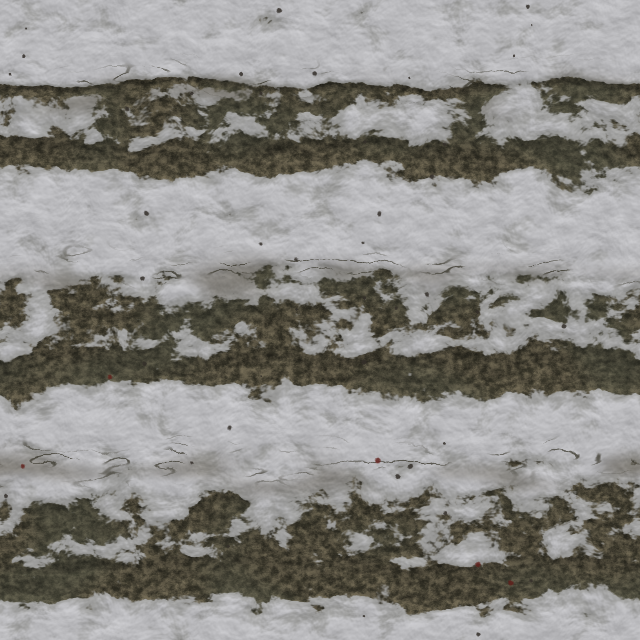
Reproduce this texture procedurally as a three.js fragment shader.

```glsl
// Trodden snow in three level bands, with bare soil showing through in ragged strips.
varying vec2 vUv;

const float ROWS = 3.0;                       // bands down the tile
const vec2 PATCH_CELLS = vec2(13.0, 19.0);    // coarsest snow blotches
const vec2 GRAIN_CELLS = vec2(72.0, 80.0);    // soil clods
const vec2 CRACK_CELLS = vec2(15.0, 54.0);    // flat cracks in the snow crust
const float SPECK_CELLS = 38.0;
const float SPECK_SHARE = 0.035;
const float EDGE_SOFTNESS = 0.09;
const vec2 LIGHT_STEP = vec2(0.001, 0.004);   // offset towards the light

const vec3 SNOW = vec3(0.725, 0.725, 0.737);
const vec3 SNOW_SHADE = vec3(0.61, 0.61, 0.605);
const vec3 SLUSH = vec3(0.45, 0.435, 0.405);
const vec3 SOIL = vec3(0.35, 0.325, 0.26);
const vec3 SOIL_DARK = vec3(0.21, 0.20, 0.155);
const vec3 SOIL_MOSS = vec3(0.27, 0.275, 0.225);
const vec3 DEBRIS = vec3(0.20, 0.18, 0.16);
const vec3 DEBRIS_RED = vec3(0.38, 0.13, 0.11);

vec2 hash2(vec2 p) {
  vec3 q = fract(vec3(p.xyx) * vec3(0.1031, 0.1030, 0.0973));
  q += dot(q, q.yzx + 33.33);
  return fract((q.xx + q.yz) * q.zy);
}

float corner(vec2 cell, vec2 offset, vec2 f, vec2 cells, float seed) {
  float a = 6.28319 * hash2(mod(cell + offset, cells) + seed * 17.3).x;
  return dot(vec2(cos(a), sin(a)), f - offset);
}

// Gradient noise that wraps over the unit square
float noise(vec2 uv, vec2 cells, float seed) {
  vec2 p = uv * cells;
  vec2 i = floor(p);
  vec2 f = p - i;
  vec2 w = f * f * f * (f * (f * 6.0 - 15.0) + 10.0);
  float low = mix(corner(i, vec2(0.0), f, cells, seed),
                  corner(i, vec2(1.0, 0.0), f, cells, seed), w.x);
  float high = mix(corner(i, vec2(0.0, 1.0), f, cells, seed),
                   corner(i, vec2(1.0), f, cells, seed), w.x);
  return mix(low, high, w.y);
}

float fbm(vec2 uv, vec2 cells, float seed) {
  float sum = 0.0;
  float amp = 0.7;
  for (int k = 0; k < 5; k++) {
    sum += amp * noise(uv, cells, seed + float(k));
    cells *= 2.0;
    amp *= 0.6;
  }
  return sum;
}

// x: wavering height within the band, y: band index, z: upper limit of the soil
vec3 bandAt(vec2 uv) {
  float row = mod(floor(uv.y * ROWS), ROWS);
  float y = fract(uv.y * ROWS) + 0.09 * noise(uv, vec2(5.0, 6.0), 1.0);
  return vec3(y, row, 0.84 - 0.11 * row);
}

// Positive where soil is bare, negative under snow
float soilCover(vec2 uv) {
  vec3 band = bandAt(uv);
  float y = band.x;
  float low = 0.17 + 0.015 * band.y;
  float high = 0.35 - 0.015 * band.y;
  float fade = 0.20 - 0.07 * band.y;
  float strip = smoothstep(low - 0.03, low + 0.04, y) * (1.0 - smoothstep(high - 0.04, high + 0.04, y));
  float patchy = smoothstep(0.03, low + 0.03, y) * (1.0 - smoothstep(band.z - fade, band.z + 0.05, y));
  float clods = exp(-pow((y - 0.52) / 0.08, 2.0));
  float rim = exp(-pow((y - band.z + 0.02) / 0.025, 2.0)) * (0.12 + 0.14 * band.y);
  float wear = 0.35 * noise(uv, vec2(4.0, 9.0), 5.0);
  float profile = -0.60 + patchy * (0.53 + wear) + 0.55 * strip + 0.13 * clods + rim;
  vec2 warp = 0.012 * vec2(noise(uv, vec2(17.0), 7.0), noise(uv, vec2(17.0), 8.0));
  return profile + fbm(uv + warp, PATCH_CELLS, 11.0);
}

void main() {
  vec2 uv = vUv;
  vec3 band = bandAt(uv);
  float cover = soilCover(uv);
  float relief = clamp(soilCover(uv + LIGHT_STEP) - cover, -0.3, 0.2);

  // Snow: thinner and greyer towards the soil, with a dirty film under the upper limit
  float fine = fbm(uv, vec2(24.0, 30.0), 23.0);
  vec3 snow = mix(SNOW, SNOW_SHADE, smoothstep(-0.55, -0.08, cover));
  float film = exp(-pow((band.x - band.z + 0.06) / 0.08, 2.0));
  film *= smoothstep(-0.15, 0.35, noise(uv, vec2(7.0, 16.0), 31.0));
  snow = mix(snow, SLUSH, 0.75 * film);
  snow *= 1.0 + 0.10 * fine + 0.30 * relief;

  // Soil: clods, dark pits and mossy stretches
  float grain = fbm(uv, GRAIN_CELLS, 41.0);
  vec3 soil = mix(SOIL_DARK, SOIL, clamp(0.55 + 1.5 * grain + 0.4 * fine, 0.0, 1.0));
  soil = mix(soil, SOIL_MOSS, 0.55 * smoothstep(-0.1, 0.35, noise(uv, vec2(5.0, 8.0), 47.0)));
  soil *= 1.0 + 0.25 * grain + 0.9 * relief;

  vec3 color = mix(snow, soil, smoothstep(-EDGE_SOFTNESS, EDGE_SOFTNESS, cover));

  // Broken cracks along the upper limit
  float crack = 1.0 - smoothstep(0.01, 0.07, abs(noise(uv + 0.008 * fine, CRACK_CELLS, 53.0)));
  crack *= smoothstep(0.02, 0.25, noise(uv, vec2(13.0, 30.0), 59.0));
  crack *= exp(-pow((band.x - band.z - 0.01) / 0.07, 2.0));
  color = mix(color, SOIL_DARK, 0.75 * crack);

  // Scattered debris
  vec2 cell = floor(uv * SPECK_CELLS);
  vec2 pick = hash2(mod(cell, SPECK_CELLS) + 71.0);
  vec2 spot = fract(uv * SPECK_CELLS) - mix(vec2(0.3), vec2(0.7), hash2(cell + 113.0));
  float size = mix(0.06, 0.16, pick.y);
  float speck = 1.0 - smoothstep(size * 0.5, size * 1.4, length(spot) + 0.12 * grain);
  vec3 debris = mix(DEBRIS, DEBRIS_RED, step(0.85, pick.y));
  color = mix(color, debris, 0.85 * speck * step(pick.x, SPECK_SHARE));

  gl_FragColor = vec4(color, 1.0);
}
```
